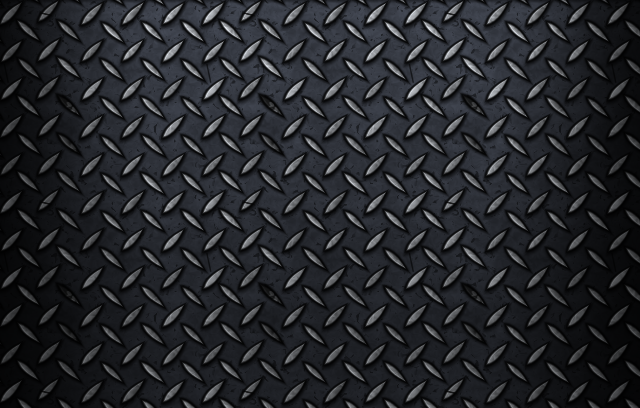
Write a Shadertoy shader that draws this texture.

```glsl
// Dark steel tread plate: crossed lens-shaped studs, worn metal and a soft spotlight from above.

const float TILE = 5.0; // wear pattern recurs every 5 x 5 cells

float hash(vec2 p) {
    vec3 q = fract(p.xyx * 0.1031);
    q += dot(q, q.yzx + 33.33);
    return fract((q.x + q.y) * q.z);
}

// Value noise that wraps with the tile; freq is a whole number of knots per cell
float noise(vec2 cellPos, float freq) {
    vec2 p = cellPos * freq, i = floor(p), f = fract(p);
    float period = TILE * freq;
    f = f * f * (3.0 - 2.0 * f);
    vec2 a = mod(i, period), b = mod(i + 1.0, period);
    return mix(mix(hash(a), hash(vec2(b.x, a.y)), f.x),
               mix(hash(vec2(a.x, b.y)), hash(b), f.x), f.y);
}

// Pointed lens along x with the given half length and half width
float lens(vec2 p, vec2 halfSize) {
    float r = dot(halfSize, halfSize) / (2.0 * halfSize.y);
    p.y *= 1.0 + 0.3 * p.x / halfSize.x; // slimmer towards its right tip
    return length(vec2(p.x, abs(p.y) + r - halfSize.y)) - r;
}

float segment(vec2 p, vec2 a, vec2 b) {
    vec2 pa = p - a, ba = b - a;
    return length(pa - ba * clamp(dot(pa, ba) / dot(ba, ba), 0.0, 1.0));
}

void mainImage(out vec4 fragColor, in vec2 fragCoord) {
    vec2 uv = fragCoord / iResolution.xy;
    vec2 cells = uv * vec2(15.8, 10.79);
    float aa = 7.5 / iResolution.y;

    // Spotlight: wide at the top, fading to the sides and the bottom
    float side = abs(uv.x - 0.5);
    float light = mix(0.17, 1.0, smoothstep(0.52, 0.2 + 0.08 * uv.y, side));
    light *= mix(0.5, 1.0, smoothstep(0.0, 1.0, uv.y));
    light *= mix(0.6, 1.0, smoothstep(1.0, 0.99, uv.y));

    // Bare plate with stains, pits and grain, on a warped grid
    vec2 warped = cells + 0.12 * vec2(noise(cells, 7.0), noise(cells + 2.0, 8.0));
    float stain = 0.5 * noise(warped, 2.0) + 0.3 * noise(warped, 5.0) + 0.2 * noise(warped, 11.0);
    float grain = noise(warped, 22.0);
    vec3 color = vec3(0.222, 0.238, 0.275) * light;
    color *= 0.66 + 0.56 * stain + 0.14 * grain;
    float pits = smoothstep(0.6, 0.85, 0.6 * noise(warped, 12.0) + 0.4 * grain);
    color *= 1.0 - 0.5 * pits * smoothstep(0.4, 0.6, stain);

    // One long scratch per tile
    float scratch = segment(mod(cells, TILE), vec2(0.11, 4.08), vec2(0.2, 3.62));
    color *= 1.0 - 0.6 * smoothstep(0.035, 0.0, scratch);

    // Two interleaved lattices of studs, leaning right and left
    for (int k = 0; k < 2; k++) {
        bool rising = k == 0;
        vec2 g = cells - vec2(0.235, 0.47) + 0.5 * float(k + 1);
        vec2 id = mod(floor(g), TILE);
        vec2 seed = id + 17.0 * float(k);

        // Columns are jogged as groups, studs a little on their own
        bool jogLeft = id.x == 1.0 || (!rising && id.x == 2.0);
        vec2 jog = (jogLeft ? -0.03 : 0.04) * vec2(1.0, -0.7);
        jog += 0.03 * (vec2(hash(seed + 3.1), hash(seed + 8.7)) - 0.5);
        vec2 p = (fract(g) - 0.5 - jog) * vec2(1.07, 1.0);

        // Stud frame: x along, y across
        vec2 dir = normalize(rising ? vec2(1.0, 1.03) : vec2(1.0, -0.92));
        mat2 toStud = mat2(dir.x, -dir.y, dir.y, dir.x);
        vec2 s = toStud * p;
        vec2 halfSize = rising ? vec2(0.41, 0.097) : vec2(0.4, 0.086);
        halfSize *= 0.96 + 0.08 * hash(seed + 5.3);
        float d = lens(s, halfSize);

        // Dark groove around the stud and shadow to its lower right
        float shadow = lens(toStud * (p - vec2(0.025, -0.04)), halfSize);
        color *= mix(0.3, 1.0, smoothstep(-0.02, 0.11, shadow));
        color *= mix(0.2, 1.0, smoothstep(0.0, 0.06, d));

        // Rounded top, brighter along one flank and dark at the rim
        float across = s.y / halfSize.y;
        float flank = rising ? 0.1 * across : -0.24 * across;
        float shade = 0.53 + flank - 0.12 * s.x / halfSize.x;
        shade += 0.14 * (hash(seed + 1.9) - 0.5) + 0.2 * (noise(warped, 15.0) - 0.5);
        shade += 0.14 * smoothstep(0.025, 0.0, abs(d + 0.035)) * step(0.0, rising ? across : -across);
        shade *= mix(0.22, 1.0, smoothstep(0.0, -0.045, d));

        // Chipped studs: one rising, two falling in each tile
        bool chipped = rising ? id == vec2(1.0, 0.0) : id.x == 2.0 && (id.y == 2.0 || id.y == 3.0);
        if (chipped) {
            float notch = smoothstep(0.04, 0.01, abs(s.x + 0.12 + 0.6 * s.y));
            float gouge = smoothstep(0.3, 0.65, noise(warped, 8.0));
            shade *= 1.0 - (rising ? 0.75 * notch : 0.35 + 0.45 * gouge);
        }

        vec3 metal = vec3(0.98, 1.0, 1.03) * shade * mix(0.34, 1.05, light);
        color = mix(color, metal, smoothstep(aa, -aa, d));
    }

    fragColor = vec4(clamp(color, 0.0, 1.0), 1.0);
}
```
